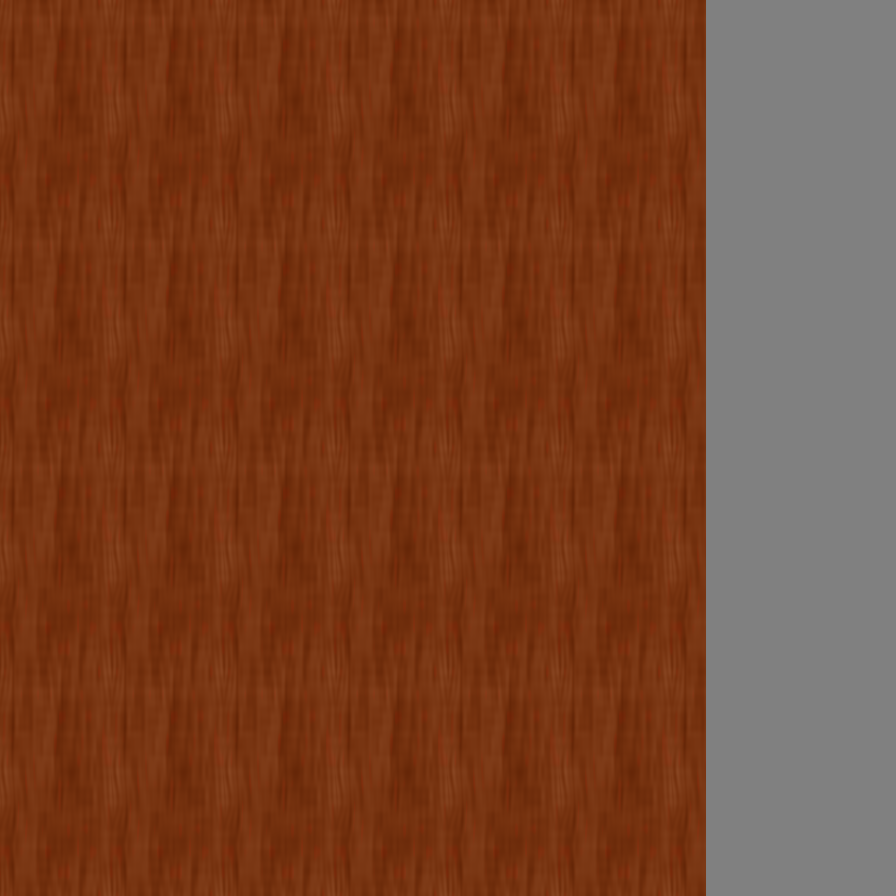
A Shadertoy shader for this texture:

```glsl
// Red-brown wood veneer beside a plain grey strip. One grain tile, an eighth of the
// canvas wide and a quarter high, repeats exactly; its fibres are stretched wrapping
// noise, with nested V-shaped growth lines, dark pores and faint cross bands on top.

float hash(vec2 p) {
    vec3 q = fract(p.xyx * 0.1031);
    q += dot(q, q.yzx + 33.33);
    return fract((q.x + q.y) * q.z);
}

// Value noise centred on zero, wrapping after the given number of cells per tile
float wrapNoise(vec2 tile, vec2 cells, float seed) {
    vec2 p = tile * cells;
    vec2 i = floor(p);
    vec2 f = fract(p);
    f = f * f * (3.0 - 2.0 * f);
    vec2 a = mod(i, cells) + seed;
    vec2 b = mod(i + 1.0, cells) + seed;
    return mix(mix(hash(a), hash(vec2(b.x, a.y)), f.x),
               mix(hash(vec2(a.x, b.y)), hash(b), f.x), f.y) - 0.5;
}

// Thin vertical line with a soft profile
float streak(float x, float center, float width) {
    float d = (x - center) / width;
    return exp(-d * d);
}

// Nested V lines about two axes of the tile, fading in and out along the grain
float growthLines(vec2 tile, float wobble) {
    float d = abs(fract(tile.x * 2.0 + 0.5) - 0.5) * 0.5;
    float lines = sin(6.28318 * (d * 20.0 - tile.y * 4.0 + wobble));
    float alongGrain = 0.5 + 0.5 * cos(12.56637 * (tile.y - 0.5));
    float axisStrength = 0.7 + 0.3 * cos(6.28318 * tile.x);
    return lines * alongGrain * axisStrength * (1.0 - smoothstep(0.03, 0.15, d));
}

vec3 wood(vec2 tile) {
    float bend = wrapNoise(tile, vec2(4.0, 5.0), 3.0);
    vec2 bent = vec2(tile.x + 0.025 * bend, tile.y);

    // Fibres, from broad to fine
    float tone = 0.40 * wrapNoise(bent, vec2(8.0, 2.0), 11.0)
               + 0.75 * wrapNoise(bent, vec2(19.0, 4.0), 29.0)
               + 0.75 * wrapNoise(bent, vec2(32.0, 9.0), 47.0);
    tone += 0.30 * growthLines(bent, bend);

    // Cross bands
    tone += 0.28 * wrapNoise(tile, vec2(5.0, 36.0), 71.0);
    tone += 0.14 * streak(tile.y, 0.905, 0.035);

    // Dark pores
    float pores = streak(bent.x, 0.12, 0.014) + 0.8 * streak(bent.x, 0.56, 0.012);
    tone -= 0.38 * pores * (0.8 + wrapNoise(tile, vec2(3.0, 7.0), 83.0));

    // Shade, then warm a few short flecks toward red
    vec3 color = mix(vec3(0.46, 0.195, 0.058), vec3(0.53, 0.27, 0.13), clamp(tone, 0.0, 1.0));
    color = mix(color, vec3(0.37, 0.13, 0.015), clamp(-tone, 0.0, 1.0));
    float fleck = smoothstep(0.25, 0.45, wrapNoise(bent, vec2(26.0, 10.0), 97.0));
    return color + fleck * vec3(0.035, -0.012, -0.004);
}

void mainImage(out vec4 fragColor, in vec2 fragCoord) {
    vec2 uv = fragCoord / iResolution.xy;
    vec3 color = wood(fract(uv * vec2(8.0, 4.0)));

    // Grey strip on the right
    float pixel = 1.0 / iResolution.x;
    float strip = smoothstep(-0.5 * pixel, 0.5 * pixel, uv.x - 0.788);
    fragColor = vec4(mix(color, vec3(0.5), strip), 1.0);
}
```
